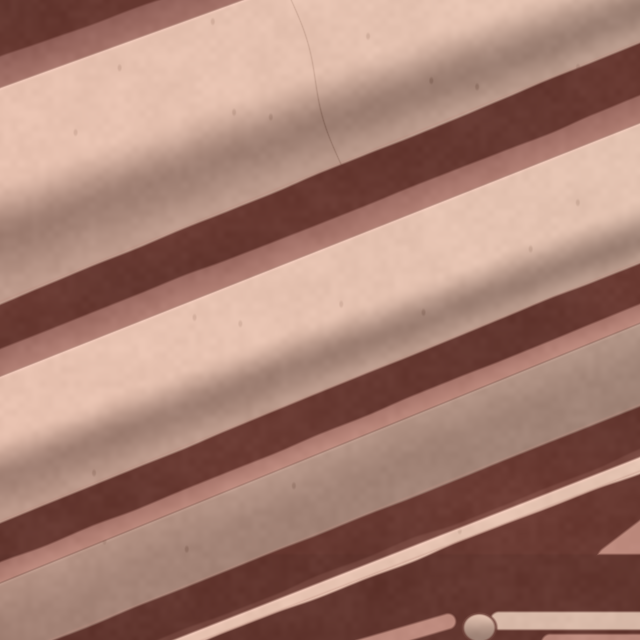
This pattern is drawn by a Shadertoy shader. Its source:

```glsl
// Sloping painted boards that narrow with distance, with shaded undersides, pink lips and dark gaps.

const int   BOARDS = 4;                           // the last is a thin bright strip
// Quadratics in the board index, measured down from the top of the canvas
const vec3  TOP_LEFT     = vec3(0.137, 0.515, -0.064);
const vec3  TOP_RIGHT    = vec3(-0.225, 0.469, -0.052);
const vec3  HEIGHT_LEFT  = vec3(0.337, -0.109, 0.001);
const vec3  HEIGHT_RIGHT = vec3(0.292, -0.065, -0.008);
const vec3  LIP_HEIGHT   = vec3(0.046, 0.0, -0.004);
const float SOFT   = 0.0026;                      // half width of a smoothed edge
const float WOBBLE = 0.004;                       // unevenness of the cut edges
const float GRAIN  = 0.025;
const vec3  DARK   = vec3(0.40, 0.22, 0.19);
const vec3  CREAM  = vec3(0.89, 0.76, 0.69);
const vec3  SHADE  = vec3(0.61, 0.50, 0.45);
const vec3  ROSE   = vec3(0.74, 0.54, 0.49);
const vec3  MAUVE  = vec3(0.56, 0.37, 0.34);
const vec3  RIM    = vec3(0.96, 0.80, 0.74);

float hash(vec2 p) {
    return fract(sin(dot(p, vec2(127.1, 311.7))) * 43758.5453);
}

float noise(vec2 p) {
    vec2 i = floor(p), f = fract(p);
    f = f * f * (3.0 - 2.0 * f);
    return mix(mix(hash(i), hash(i + vec2(1, 0)), f.x),
               mix(hash(i + vec2(0, 1)), hash(i + vec2(1, 1)), f.x), f.y);
}

float fill(float d) {
    float w = max(SOFT, 0.75 / iResolution.y);
    return 1.0 - smoothstep(-w, w, d);
}

float segment(vec2 p, vec2 a, vec2 b) {
    vec2 pa = p - a, ba = b - a;
    return length(pa - ba * clamp(dot(pa, ba) / dot(ba, ba), 0.0, 1.0));
}

float quadratic(vec3 k, float i) {
    return k.x + i * (k.y + i * k.z);
}

// Sparse faint dots, one possible in each cell
float specks(vec2 p) {
    vec2 g = p * 13.0, cell = floor(g);
    vec2 centre = 0.2 + 0.6 * vec2(hash(cell + 3.1), hash(cell + 8.7));
    float d = length((fract(g) - centre) * vec2(1.3, 0.8));
    return step(0.86, hash(cell)) * (1.0 - smoothstep(0.02, 0.08, d));
}

// Colour of a board face; t runs from its upper to its lower edge
vec3 boardFace(float i, float t, vec2 p) {
    float core = mix(0.70, 0.84, p.x);
    float ramp = smoothstep(core - 0.30, core, t);
    ramp *= 1.0 - 0.42 * smoothstep(core, 1.0, t);
    float shadow = i < 1.5 ? ramp : (i < 2.5 ? 0.72 + 0.22 * smoothstep(0.0, 0.6, t) : 0.0);
    vec3 col = mix(CREAM, SHADE, shadow);
    return col + vec3(0.015, -0.005, -0.005) * (1.0 - p.x);
}

// Pale fittings below the boards, in the lower right corner
vec3 fittings(vec3 col, vec2 p) {
    col = mix(col, DARK * 0.93, 0.6 * fill(p.y - 0.134));
    float brace = max(segment(p, vec2(0.955, 0.125), vec2(1.04, 0.19)) - 0.022, 0.134 - p.y);
    col = mix(col, ROSE, fill(brace));
    col = mix(col, ROSE, fill(segment(p, vec2(0.56, -0.012), vec2(0.70, 0.029)) - 0.012));
    col = mix(col, CREAM * 0.95, fill(segment(p, vec2(0.78, 0.030), vec2(1.05, 0.030)) - 0.014));
    col = mix(col, ROSE, fill(segment(p, vec2(0.86, -0.005), vec2(1.05, -0.005)) - 0.014));
    float cap = length((p - vec2(0.749, 0.019)) * vec2(1.0, 1.15)) - 0.026;
    col = mix(col, mix(SHADE, CREAM, smoothstep(0.0, 0.045, p.y)), fill(cap));
    return mix(col, DARK, 0.8 * fill(abs(cap) - 0.002));
}

void mainImage(out vec4 fragColor, in vec2 fragCoord) {
    vec2 p = fragCoord / iResolution.xy;
    float down = 1.0 - p.y;
    vec3 col = DARK * (0.96 + 0.10 * noise(p * vec2(5.0, 9.0)));
    col = fittings(col, p);

    for (int n = 0; n < BOARDS; n++) {
        float i = float(n);
        float top = mix(quadratic(TOP_LEFT, i), quadratic(TOP_RIGHT, i), p.x);
        float height = mix(quadratic(HEIGHT_LEFT, i), quadratic(HEIGHT_RIGHT, i), p.x);
        float lip = quadratic(LIP_HEIGHT, i);
        float ragged = WOBBLE * (noise(vec2(p.x * 14.0, i * 7.3)) - 0.5);
        float y = down - top;

        // Lip above the face, lighter on the farther boards
        float lipT = clamp(1.0 + y / lip, 0.0, 1.0);
        vec3 lipCol = mix(MAUVE, ROSE, clamp(0.25 * i + 0.5 * lipT, 0.0, 1.0));
        float lipMask = fill(max(-lip - y + ragged * 1.5, y));
        col = mix(col, lipCol, lipMask * (i < 2.5 ? 1.0 : 0.2));

        // Face with a lit upper rim and an uneven lower edge
        float face = fill(max(-y, y - height + ragged));
        vec3 faceCol = boardFace(i, clamp(y / height, 0.0, 1.0), p);
        faceCol -= 0.07 * specks(p + i * 0.37);
        faceCol = mix(faceCol, RIM, fill(abs(y - 0.002) - 0.002) * (i == 2.0 ? 0.15 : 0.75));
        faceCol = mix(faceCol, ROSE, 0.4 * fill(abs(y - height + 0.003) - 0.001));

        // Hairline crack across the first board
        if (n == 0) {
            float bend = 0.455 + 0.30 * down + 0.006 * sin(down * 25.0);
            faceCol -= 0.13 * fill(abs(p.x - bend) - 0.0004);
        }
        col = mix(col, faceCol, face);
    }

    col += GRAIN * (noise(p * 90.0) - 0.5) + GRAIN * (noise(p * 22.0) - 0.5);
    fragColor = vec4(clamp(col, 0.0, 1.0), 1.0);
}
```
